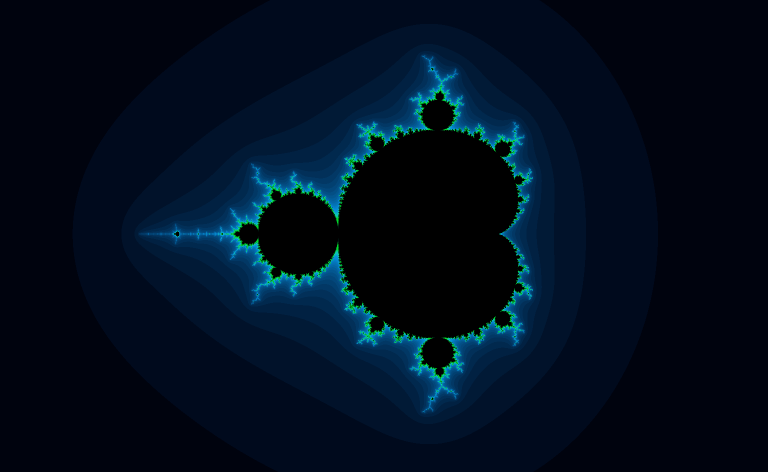
This background is drawn by a WebGL 2 fragment shader. Its source:

```glsl
#version 300 es
precision highp float;

uniform vec2 u_resolution;
out vec4 outColor;

const int MAX_STEPS = 120;

// Colour of an escape step: navy, blue, cyan, green, then dark
vec3 escapeColor(float n) {
    float t = clamp((n - 2.0) / 18.0, 0.0, 1.0);
    vec3 color = mix(vec3(0.0, 0.01, 0.055), vec3(0.02, 0.55, 0.85),
                     vec3(t, t, pow(t, 0.9)));
    color = mix(color, vec3(0.06, 0.76, 0.74), smoothstep(20.0, 26.0, n));
    color = mix(color, vec3(0.0, 0.85, 0.16), smoothstep(26.0, 33.0, n));
    return mix(color, vec3(0.0, 0.12, 0.1), smoothstep(38.0, 75.0, n));
}

// Points inside the main cardioid or the period-two disc never escape
bool insideMainBulbs(vec2 c) {
    float x = c.x - 0.25;
    float q = x * x + c.y * c.y;
    return q * (q + x) < 0.25 * c.y * c.y
        || length(c + vec2(1.0, 0.0)) < 0.25;
}

vec3 fractalColor(vec2 c) {
    if (insideMainBulbs(c)) return vec3(0.0);
    vec2 z = vec2(0.0);
    for (int i = 0; i < MAX_STEPS; i++) {
        z = vec2(z.x * z.x - z.y * z.y, 2.0 * z.x * z.y) + c;
        if (dot(z, z) > 86.0) return escapeColor(float(i));
    }
    return vec3(0.0);
}

void main() {
    // Average a 2 x 2 grid of samples for smooth edges
    vec3 color = vec3(0.0);
    for (int i = 0; i < 4; i++) {
        vec2 offset = vec2(i % 2, i / 2) * 0.5 - 0.25;
        vec2 p = (gl_FragCoord.xy + offset - 0.5 * u_resolution) / u_resolution.y;
        color += fractalColor(p * 2.96 + vec2(-0.463, -0.0126));
    }
    outColor = vec4(color * 0.25, 1.0);
}
```
